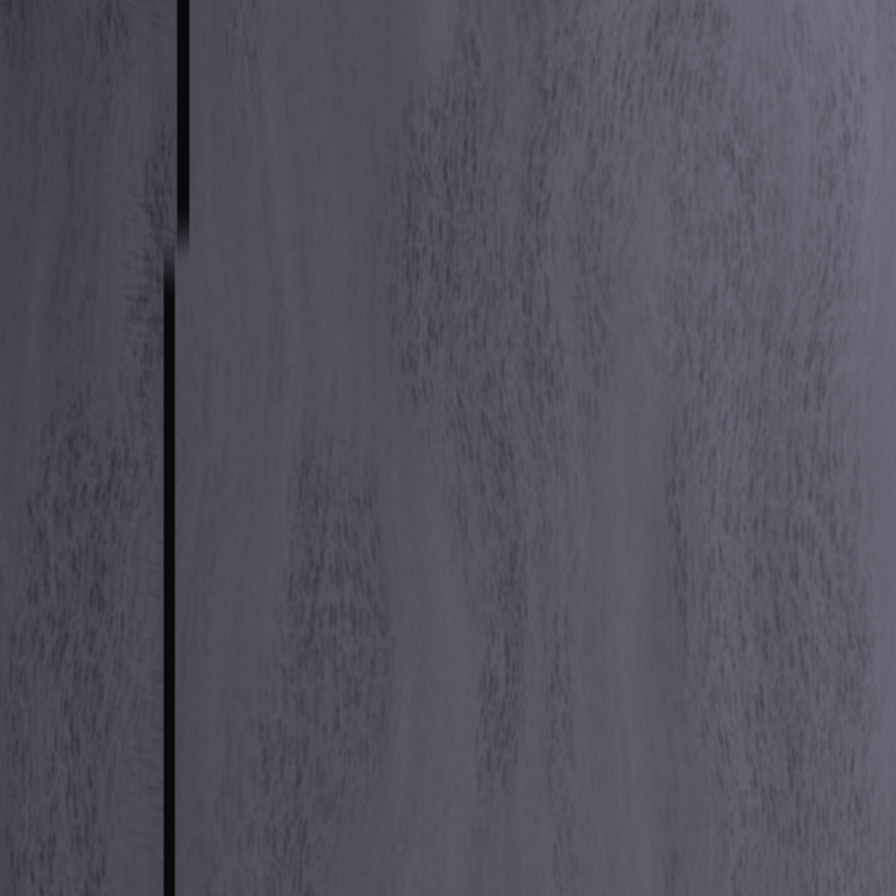
This texture is drawn by a Shadertoy shader. Its source:

```glsl
// Dark violet-grey wood boards with fine vertical grain and one stepped black seam.

const vec3 DARK_WOOD  = vec3(0.200, 0.195, 0.235);
const vec3 LIGHT_WOOD = vec3(0.440, 0.435, 0.490);
const vec3 SEAM_BLACK = vec3(0.035, 0.035, 0.045);

vec2 hash2(vec2 p) {
    vec3 q = fract(p.xyx * vec3(0.1031, 0.1030, 0.0973));
    q += dot(q, q.yzx + 33.33);
    return fract((q.xx + q.yz) * q.zy);
}

// Smooth value noise, 0 to 1
float softNoise(vec2 p) {
    vec2 cell = floor(p), f = fract(p);
    f = f * f * (3.0 - 2.0 * f);
    float low  = mix(hash2(cell).x, hash2(cell + vec2(1, 0)).x, f.x);
    float high = mix(hash2(cell + vec2(0, 1)).x, hash2(cell + vec2(1, 1)).x, f.x);
    return mix(low, high, f.y);
}

// Cellular noise: soft spots of random strength, one per cell
float cellSpots(vec2 p, float radius) {
    vec2 cell = floor(p);
    float spot = 0.0;
    for (int j = -1; j <= 1; j++)
    for (int i = -1; i <= 1; i++) {
        vec2 id = cell + vec2(i, j);
        vec2 rnd = hash2(id);
        float strength = hash2(id + 71.7).y;
        float d = length(p - id - rnd);
        spot = max(spot, strength * (1.0 - smoothstep(0.1, radius, d)));
    }
    return spot;
}

// Slow sideways drift of the grain, from layered sines
float grainDrift(vec2 p) {
    return 0.012 * sin(5.0 * p.y + 7.0 * p.x)
         + 0.006 * sin(11.0 * p.y - 13.0 * p.x + 1.7)
         + 0.002 * sin(29.0 * p.y + 17.0 * p.x + 0.6);
}

// Vertical streaks in three widths, about -0.5 to 0.5
float streaks(vec2 p) {
    return 0.45 * softNoise(p * vec2(16.0, 1.4))
         + 0.33 * softNoise(p * vec2(48.0, 2.6) + 19.0)
         + 0.22 * softNoise(p * vec2(130.0, 6.0) + 43.0) - 0.5;
}

// Dark pores, gathered into long clusters
float pores(vec2 p) {
    float cluster = 0.6 * softNoise(p * vec2(11.0, 2.6) + 7.0)
                  + 0.4 * softNoise(p * vec2(34.0, 5.0) + 31.0);
    float amount = 0.15 + 0.85 * smoothstep(0.38, 0.75, cluster);
    float dashes = cellSpots(p * vec2(165.0, 30.0), 0.75);
    float specks = cellSpots(p * vec2(210.0, 95.0) + 13.0, 0.8);
    return amount * (0.6 * dashes + 0.4 * specks);
}

// Broad light: dim at the left, bright towards the upper right
float lighting(vec2 uv) {
    float glow = smoothstep(0.5, 1.05, uv.x) * smoothstep(0.3, 1.05, uv.y);
    float shade = (1.0 - smoothstep(0.0, 0.4, uv.x)) * uv.y * uv.y;
    return 0.292 + 0.095 * uv.x + 0.06 * glow - 0.035 * shade;
}

// Coverage of a vertical line
float lineMask(float x, float centre, float halfWidth) {
    return 1.0 - smoothstep(halfWidth - 0.0014, halfWidth + 0.0014, abs(x - centre));
}

// Two seam lengths that fade into each other at the step
float seam(vec2 uv) {
    float lower = lineMask(uv.x, 0.189, 0.0062) * (1.0 - smoothstep(0.66, 0.745, uv.y));
    float upper = lineMask(uv.x, 0.2045, 0.0068) * smoothstep(0.70, 0.775, uv.y);
    return max(lower, upper);
}

void mainImage(out vec4 fragColor, in vec2 fragCoord) {
    vec2 uv = fragCoord / iResolution.xy;

    // Each board has its own grain
    float seamX = mix(0.189, 0.2045, smoothstep(0.69, 0.76, uv.y));
    float board = step(seamX, uv.x);
    vec2 grain = vec2(uv.x + grainDrift(uv) + 3.0 * board, uv.y + 2.0);

    // Grain tone over the broad light
    float tone = lighting(uv);
    tone += 0.075 * streaks(grain);
    tone -= 0.105 * pores(grain);
    tone += 0.012 * (softNoise(uv * vec2(256.0, 190.0)) - 0.5);

    // Short cross flecks beside the seam on the left board
    float fleckBand = smoothstep(0.125, 0.15, uv.x) * (1.0 - board);
    vec2 fleckSpace = vec2(uv.x * 38.0, uv.y * 110.0 + uv.x * 35.0);
    tone -= 0.035 * fleckBand * cellSpots(fleckSpace, 0.6) * softNoise(uv * vec2(6.0, 9.0));

    // Dim edges along the seam
    tone -= 0.015 * exp(-abs(uv.x - seamX) * 70.0);

    vec3 wood = mix(DARK_WOOD, LIGHT_WOOD, clamp((tone - 0.20) / 0.24, 0.0, 1.0));
    fragColor = vec4(mix(wood, SEAM_BLACK, seam(uv)), 1.0);
}
```
